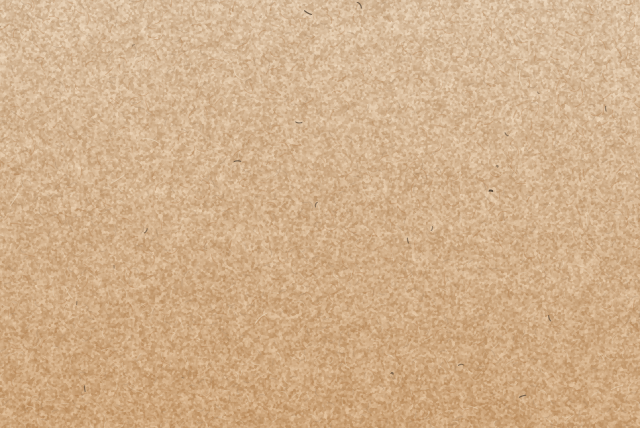
A Shadertoy shader for this texture:

```glsl
const vec3 WARM_KRAFT = vec3(0.802, 0.643, 0.474);
const vec3 PALE_KRAFT = vec3(0.855, 0.752, 0.634);
const vec3 RUST_FIBRE = vec3(0.690, 0.465, 0.265);
const vec3 GREY_FIBRE = vec3(0.610, 0.500, 0.390);
const vec3 CREAM_FIBRE = vec3(0.930, 0.860, 0.760);
const vec3 DARK_SPECK = vec3(0.260, 0.210, 0.160);
const vec3 GRAIN_TINT = vec3(0.75, 1.0, 1.2);

const float FINE_CELLS = 210.0;    // cells per canvas height
const float PULP_CELLS = 85.0;
const float MOTTLE_CELLS = 20.0;
const float FINE_CONTRAST = 0.17;
const float PULP_CONTRAST = 0.065;
const float MOTTLE_CONTRAST = 0.024;
const float FLUTES = 13.0;         // corrugation ridges per canvas height
const float FLUTE_CONTRAST = 0.005;
const int CREASES = 5;
const float CREASE_LIGHT = 0.035;
const float TAU = 6.2831853;

vec3 hash3(vec2 cell, float seed) {
    vec3 q = fract(vec3(cell, seed + cell.x * 0.37) * vec3(0.1031, 0.1030, 0.0973));
    q += dot(q, q.yxz + 33.33);
    return fract((q.xxy + q.yzz) * q.zyx);
}

// Smooth cellular noise: jittered cell values blended by distance
float cellNoise(vec2 p, float seed) {
    vec2 base = floor(p);
    float total = 0.0, weights = 0.0;
    for (int y = -1; y <= 1; y++)
    for (int x = -1; x <= 1; x++) {
        vec2 cell = base + vec2(x, y);
        vec3 rnd = hash3(cell, seed);
        vec2 offset = p - cell - rnd.xy;
        float weight = exp(-5.0 * dot(offset, offset));
        total += rnd.z * weight;
        weights += weight;
    }
    return total / weights;
}

// Coverage of bent strands, one per chosen cell; reach and radius in canvas heights
float fibres(vec2 uv, float cells, float reach, float radius, float share, float seed) {
    vec2 p = uv * cells, base = floor(p);
    float coverage = 0.0;
    for (int y = -1; y <= 1; y++)
    for (int x = -1; x <= 1; x++) {
        vec2 cell = base + vec2(x, y);
        vec3 place = hash3(cell, seed);
        vec3 shape = hash3(cell, seed + 7.0);
        if (place.z > share) continue;
        float angle = shape.x * TAU;
        vec2 axis = vec2(cos(angle), sin(angle));
        vec2 q = (p - cell - place.xy) / cells;
        q = vec2(dot(q, axis), dot(q, vec2(-axis.y, axis.x)));
        float halfLength = reach * mix(0.2, 1.0, shape.y);
        float along = q.x / reach;
        q.y += (shape.z - 0.5) * reach * along * along;
        q.x -= clamp(q.x, -halfLength, halfLength);
        float edge = (radius - length(q)) * iResolution.y + 0.5;
        coverage = max(coverage, clamp(edge, 0.0, 1.0) * mix(0.4, 1.0, shape.y));
    }
    return coverage;
}

// Soft, nearly level ridges catching light on the left half
float creases(vec2 uv) {
    float light = 0.0;
    for (int i = 0; i < CREASES; i++) {
        float step = float(i);
        vec3 rnd = hash3(vec2(step, 3.0), 41.0);
        vec2 q = uv - vec2(0.08 + 0.13 * step, 0.64 - 0.05 * step + 0.02 * rnd.y);
        q.y += (rnd.x - 0.6) * 0.12 * q.x + 0.003 * sin(q.x * 40.0);
        q /= vec2(0.05 + 0.06 * rnd.z, 0.006);
        light += exp(-dot(q, q)) * mix(0.4, 1.0, rnd.y);
    }
    return light;
}

void mainImage(out vec4 fragColor, in vec2 fragCoord) {
    vec2 uv = fragCoord / iResolution.y;

    // Broad fade from warm below to pale above
    float fade = 0.04 + 0.92 * uv.y + 0.06 * sin(uv.x * 2.3 + 3.6);
    vec3 colour = mix(WARM_KRAFT, PALE_KRAFT, clamp(fade, 0.0, 1.0));

    // Pulp grain and faint corrugation
    float grain = FINE_CONTRAST * (cellNoise(uv * FINE_CELLS, 1.0) - 0.5)
                + PULP_CONTRAST * (cellNoise(uv * PULP_CELLS, 2.0) - 0.5)
                + MOTTLE_CONTRAST * (cellNoise(uv * MOTTLE_CELLS, 3.0) - 0.5);
    float flutePhase = uv.y * FLUTES * TAU + 0.8 * sin(uv.x * 3.1) + 1.3 * sin(uv.y * 17.0);
    grain += FLUTE_CONTRAST * sin(flutePhase) * (0.6 + 0.4 * sin(uv.x * 5.0 + uv.y * 11.0));
    colour += GRAIN_TINT * grain;
    colour += CREASE_LIGHT * creases(uv) * vec3(0.7, 1.0, 1.2);

    // Short strands embedded in the sheet
    colour = mix(colour, RUST_FIBRE, 0.34 * fibres(uv, 42.0, 0.012, 0.0013, 0.50, 11.0));
    colour = mix(colour, GREY_FIBRE, 0.30 * fibres(uv, 50.0, 0.008, 0.0013, 0.30, 12.0));
    colour = mix(colour, CREAM_FIBRE, 0.38 * fibres(uv, 46.0, 0.010, 0.0012, 0.45, 13.0));
    colour = mix(colour, CREAM_FIBRE, 0.65 * fibres(uv, 14.0, 0.018, 0.0012, 0.10, 14.0));

    // Sparse dark slivers and dots
    colour = mix(colour, DARK_SPECK, 0.75 * fibres(uv, 10.0, 0.009, 0.0014, 0.10, 15.0));
    colour = mix(colour, DARK_SPECK, 0.85 * fibres(uv, 9.0, 0.003, 0.0024, 0.06, 16.0));

    fragColor = vec4(clamp(colour, 0.0, 1.0), 1.0);
}
```
